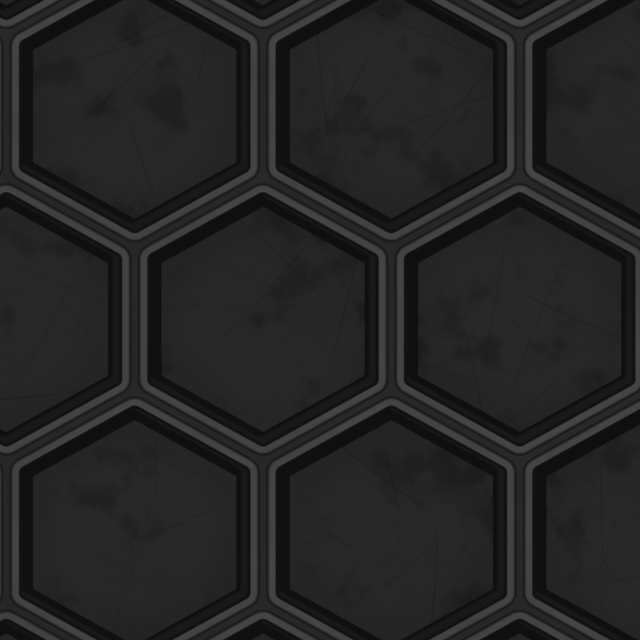
Write a WebGL 2 fragment shader that draws this pattern.

```glsl
#version 300 es
precision highp float;

uniform vec2 u_resolution;
out vec4 fragColor;

const float SQRT3 = 1.7320508;
const vec2 PITCH = vec2(0.401, 0.3333);      // column and row spacing
const vec2 CELL_ORIGIN = vec2(0.411, 0.501); // centre of the middle cell

const vec3 GROOVE = vec3(0.155);
const vec3 SEAM = vec3(0.105);
const vec3 RIM = vec3(0.262);
const vec3 RIM_EDGE = vec3(0.205);
const vec3 INNER_LINE = vec3(0.068);
const vec3 SHELF = vec3(0.096);
const vec3 SHADOW = vec3(0.060);
const vec3 FLOOR = vec3(0.150);

float hash(vec2 p) {
    return fract(sin(dot(p, vec2(127.1, 311.7))) * 43758.5453);
}

float valueNoise(vec2 p) {
    vec2 i = floor(p), f = fract(p);
    f = f * f * (3.0 - 2.0 * f);
    return mix(mix(hash(i), hash(i + vec2(1, 0)), f.x),
               mix(hash(i + vec2(0, 1)), hash(i + vec2(1, 1)), f.x), f.y);
}

float fbm(vec2 p) {
    float sum = 0.0, gain = 0.5;
    for (int i = 0; i < 5; i++) {
        sum += gain * valueNoise(p);
        p = mat2(1.6, 1.2, -1.2, 1.6) * p + 7.3;
        gain *= 0.5;
    }
    return sum;
}

// Signed distance to a pointy-top hexagon with rounded corners
float hexDistance(vec2 p, float apothem, float corner) {
    const vec2 axis = vec2(-0.8660254, 0.5);
    float inner = apothem - corner;
    p = abs(p.yx);
    p -= 2.0 * min(dot(axis, p), 0.0) * axis;
    float halfSide = inner / SQRT3;
    p -= vec2(clamp(p.x, -halfSide, halfSide), inner);
    return length(p) * sign(p.y) - corner;
}

// Offset from the nearest cell centre (xy) and that centre (zw)
vec4 hexCell(vec2 p) {
    vec2 period = vec2(1.0, SQRT3);
    vec2 centreA = floor(p / period + 0.5) * period;
    vec2 centreB = (floor(p / period) + 0.5) * period;
    vec2 a = p - centreA, b = p - centreB;
    return dot(a, a) < dot(b, b) ? vec4(a, centreA) : vec4(b, centreB);
}

float inside(float d, float soft) {
    return 1.0 - smoothstep(-soft, soft, d);
}

// Thin, slightly bowed hairlines that differ in every cell
float scratches(vec2 p, vec2 seed, float soft) {
    float total = 0.0;
    for (int i = 0; i < 9; i++) {
        vec2 key = seed + float(i) * vec2(3.17, 1.73);
        float angle = 6.2831853 * hash(key);
        vec2 along = vec2(cos(angle), sin(angle));
        float t = dot(p, along) - 0.5 * (hash(key + 4.1) - 0.5);
        float offset = dot(p, vec2(-along.y, along.x)) - 0.7 * (hash(key + 8.3) - 0.5);
        offset += 0.35 * (hash(key + 2.9) - 0.5) * t * t;
        float reach = mix(0.12, 0.4, hash(key + 6.7));
        float fade = 1.0 - smoothstep(0.5 * reach, reach, abs(t));
        float line = 1.0 - smoothstep(0.0, 0.003 + soft, abs(offset));
        total += line * fade * mix(0.3, 1.0, hash(key + 5.2));
    }
    return min(total, 1.0);
}

vec3 floorColour(vec2 p, vec2 seed, float soft) {
    float cloud = fbm(p * 4.0 + seed * 17.0);
    float stain = smoothstep(0.52, 0.76, fbm(p * 7.0 + seed * 31.0 + 5.0));
    float grain = valueNoise(p * 110.0 + seed * 50.0) - 0.5;
    float shade = 1.03 + 0.10 * (cloud - 0.5) - 0.20 * stain + 0.025 * grain;
    shade -= 0.13 * scratches(p, seed, soft);
    shade -= 0.08 * smoothstep(0.25, 0.42, length(p));
    return FLOOR * shade;
}

void main() {
    vec2 uv = gl_FragCoord.xy / u_resolution.y;
    vec2 grid = (uv - CELL_ORIGIN) / PITCH * vec2(1.0, 0.5 * SQRT3);
    vec4 cell = hexCell(grid);
    vec2 p = cell.xy;
    vec2 seed = floor(cell.zw * 2.0 + 0.5);
    float pixel = 1.0 / (PITCH.x * u_resolution.y);
    float soft = max(0.004, 0.8 * pixel);

    // Raised frame: groove, seam, then the bright rim
    float frame = hexDistance(p, 0.480, 0.06);
    float wear = 0.94 + 0.12 * fbm(grid * 9.0);
    vec3 colour = mix(GROOVE * wear, SEAM, inside(frame - 0.009, soft));
    colour = mix(colour, RIM_EDGE * wear, inside(frame, soft));
    colour = mix(colour, RIM * wear, inside(frame + 0.005, soft));

    // Recess: the shadow is shifted toward the upper left
    colour = mix(colour, INNER_LINE, inside(frame + 0.029, soft));
    colour = mix(colour, SHELF * wear, inside(frame + 0.041, soft));
    float shadow = hexDistance(p - vec2(-0.013, 0.013), 0.427, 0.02);
    colour = mix(colour, SHADOW, inside(shadow, 1.5 * soft));

    // Scuffed floor
    float plate = hexDistance(p, 0.396, 0.008);
    colour = mix(colour, floorColour(p, seed, pixel), inside(plate, soft));

    fragColor = vec4(colour, 1.0);
}
```
